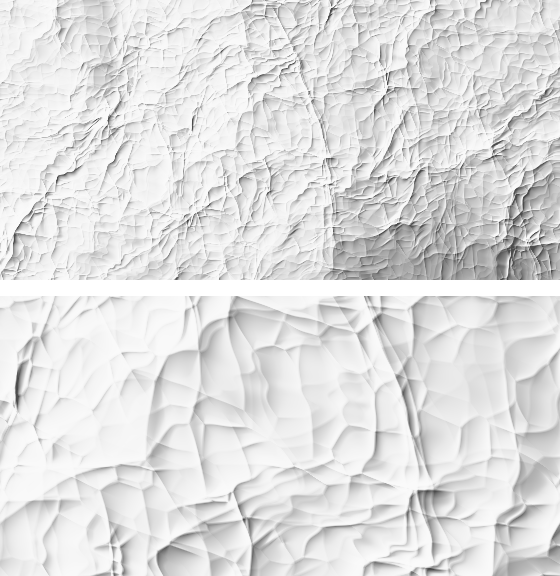
Top: the whole. Bottom: its middle third, enlarged.
Reproduce this texture procedurally as a Shadertoy shader.

```glsl
// Crumpled silver-white foil lit from the upper left.
// A height field of cellular creases, long folds and short nicks is shaded by
// its slope along the light, over a broad tone that darkens to the lower right.

const vec2  LIGHT_TRAVEL = vec2(0.76, -0.65);
const float SLOPE_STEP = 0.004;
const float BRIGHT_TONE = 0.965;
const float RIGHT_SHADE = 0.085;
const float CORNER_SHADE = 0.15;
const float BAND_SHADE = 0.15;
const float CREASE_SLOPE = 0.20;
const float FACET_SLOPE = 0.055;
const vec4  FOLD_SLOPE = vec4(0.36, 0.24, 0.26, 0.20);
const float FOLD_WIDTH = 0.009;
const float NICK_SLOPE = 0.30;
const int   CREASE_LAYERS = 4;
const int   NICK_COUNT = 12;

vec2 hash2(vec2 p) {
    vec3 q = fract(p.xyx * vec3(0.1031, 0.1030, 0.0973));
    q += dot(q, q.yzx + 33.33);
    return fract((q.xx + q.yz) * q.zy);
}

mat2 rotation(float a) {
    return mat2(cos(a), sin(a), -sin(a), cos(a));
}

// Irregular bending of the sheet from layered sines
vec2 bend(vec2 p) {
    vec2 b = vec2(0.0);
    float freq = 8.0;
    for (int i = 0; i < 4; i++) {
        p = rotation(1.1) * p;
        b += sin(p.yx * freq + b * freq + float(i) * vec2(1.7, 4.1)) / freq;
        freq *= 1.9;
    }
    return b;
}

// Distances to the nearest and second nearest cell centre
vec2 cells(vec2 p) {
    vec2 id = floor(p), f = fract(p), near = vec2(9.0);
    for (int y = -1; y <= 1; y++)
    for (int x = -1; x <= 1; x++) {
        vec2 o = vec2(x, y);
        float d = length(o + hash2(id + o + 50.0) - f);
        near = vec2(min(near.x, d), min(near.y, max(near.x, d)));
    }
    return near;
}

// Signed distances to the four long folds: centre, right, left, lower
vec4 foldDistance(vec2 p) {
    return vec4(p.x - 1.21 + 0.27 * p.y * p.y,
                p.x - 1.95 + 0.36 * p.y,
                0.8 * (p.x - 0.72 * p.y + 0.04),
                0.83 * (p.y - 0.05 - 0.67 * (p.x - 0.4)));
}

vec4 foldExtent(vec2 p) {
    return vec4(smoothstep(0.06, 0.2, p.y),
                1.0 - smoothstep(0.6, 0.75, p.y),
                1.0 - smoothstep(0.58, 0.72, p.y),
                smoothstep(0.3, 0.5, p.x) * (1.0 - smoothstep(0.9, 1.1, p.x)));
}

// Fine creases: sharp cell borders of fading strength on gently curved facets
float creases(vec2 p, float stress) {
    float h = 0.0, scale = 5.0, sharpness = 10.0;
    for (int i = 0; i < CREASE_LAYERS; i++) {
        float n = float(i);
        vec2 q = rotation(0.6 + 1.3 * n) * p * scale * vec2(1.0, 0.7) + 7.0 * n;
        vec2 d = cells(q);
        float fade = 0.5 + 0.5 * sin(q.x * 1.9 + 2.0 * sin(q.y * 1.4 + n));
        float ridge = exp(-(d.y - d.x) * sharpness) / sharpness;
        h += (CREASE_SLOPE * ridge * fade * fade * stress
            + FACET_SLOPE * d.x * d.x * (0.3 + 0.6 * stress)) / scale;
        scale *= 1.9;
        sharpness *= 0.76;
    }
    return h;
}

// Short straight nicks scattered over the sheet
float nicks(vec2 p) {
    float h = 0.0;
    for (int i = 0; i < NICK_COUNT; i++) {
        vec2 r = hash2(vec2(i, 17)), s = hash2(vec2(i, 43));
        vec2 q = rotation(0.3 + 1.6 * s.x) * (p - r * vec2(2.0, 1.0));
        float taper = 1.0 - smoothstep(0.0, 0.04 + 0.07 * s.y, abs(q.x));
        h += taper * exp(-abs(q.y) / 0.005) * 0.005;
    }
    return h * NICK_SLOPE;
}

float sheetHeight(vec2 p, float stress) {
    vec2 b = bend(p);
    vec2 q = p + 0.12 * b;
    vec4 d = foldDistance(q), extent = foldExtent(p);
    float h = FOLD_WIDTH * dot(FOLD_SLOPE * extent, exp(-abs(d) / FOLD_WIDTH));
    // Side strands that fan out from the centre fold
    for (int k = 1; k <= 3; k++) {
        float strand = d.x + float(k) * (0.012 + 0.018 * sin(5.0 * p.y + float(k)));
        h += 0.0012 * extent.x * exp(-abs(strand) / 0.006);
    }
    return h + creases(p + 0.22 * b, stress) + nicks(p + 0.04 * b);
}

// Broad light and shade of the sheet
float sheetTone(vec2 p) {
    vec2 q = p + 0.4 * bend(p);
    vec4 d = foldDistance(q), extent = foldExtent(q);
    float right = smoothstep(-0.25, 0.12, d.x);
    float corner = smoothstep(-0.04, 0.1, d.x) * (1.0 - smoothstep(0.05, 0.52, q.y));
    float column = exp(-pow((q.x - 0.34) / 0.06, 2.0)) * smoothstep(0.5, 0.75, q.y);
    float arch = extent.w * smoothstep(-0.14, -0.01, d.w) * (1.0 - smoothstep(-0.01, 0.015, d.w));
    float hem = smoothstep(0.3, 0.6, q.x) * (1.0 - smoothstep(0.02, 0.16, q.y));
    float brow = exp(-pow((q.y - 0.66 - 0.2 * (q.x - 1.85)) / 0.04, 2.0)) * smoothstep(1.7, 1.85, q.x);
    return BRIGHT_TONE - RIGHT_SHADE * right - CORNER_SHADE * corner
         - BAND_SHADE * (column + 0.8 * arch + 0.6 * hem + 0.7 * brow);
}

void mainImage(out vec4 fragColor, in vec2 fragCoord) {
    vec2 p = fragCoord / iResolution.y;

    // Creases gather in patches and along the folds
    float patches = sin(p.x * 7.0 + 2.0 * sin(p.y * 6.0)) * sin(p.y * 9.0 + 2.0 * sin(p.x * 5.0));
    float nearFold = dot(foldExtent(p), exp(-abs(foldDistance(p)) / 0.06));
    float stress = 0.55 + 0.3 * patches + 0.6 * nearFold + 0.2 * smoothstep(1.0, 1.4, p.x);

    // Slope along the light, with deeper shadows than highlights
    vec2 halfStep = 0.5 * SLOPE_STEP * LIGHT_TRAVEL;
    float relief = (sheetHeight(p + halfStep, stress) - sheetHeight(p - halfStep, stress)) / SLOPE_STEP;
    float value = sheetTone(p) + relief * (relief < 0.0 ? 1.35 : 1.0);

    // Soft shoulder keeps the highlights just below white
    float over = max(value - 0.9, 0.0);
    value = min(value, 0.9) + 0.08 * (1.0 - exp(-over / 0.08));
    fragColor = vec4(vec3(clamp(value, 0.3, 1.0)), 1.0);
}
```
